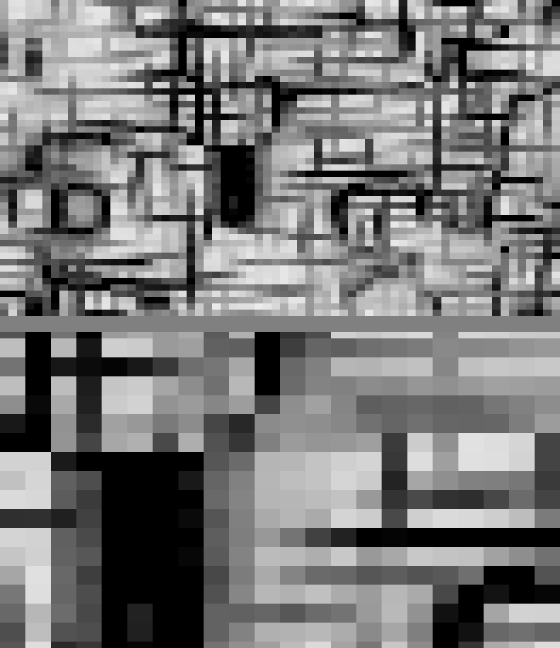
Top: the whole. Bottom: its middle third, enlarged.
Give the GLSL for this texture, as a Shadertoy shader.

```glsl
// A woven grey mosaic: flat cells crossed by dark runs that turn square corners.
// Row and column noise gives straight runs, stepped contours of a smooth noise
// link them into paths; clouds and grain shift the level before a tone curve.

const vec2 GRID = vec2(66.0, 50.0);      // columns and rows on the canvas
const vec2 RUN_LENGTH = vec2(8.0, 7.0);  // cells between streak knots
const vec2 PATH_SCALE = vec2(9.0, 8.0);  // cells between contour knots
const float STREAK_LIFT = 0.08;
const float PATH_STEEPNESS = 4.5;
const float BLACK_POINT = 0.045;
const float TONE_RATE = 3.3;
const float WHITE_LEVEL = 0.96;
const int SAMPLES = 3;                   // per axis, smooths cell edges

float hash(vec2 p) {
    return fract(sin(dot(p, vec2(127.1, 311.7))) * 43758.5453);
}

// Smooth 2D value noise
float valueNoise(vec2 p) {
    vec2 i = floor(p);
    vec2 f = fract(p);
    f = f * f * (3.0 - 2.0 * f);
    float low = mix(hash(i), hash(i + vec2(1.0, 0.0)), f.x);
    float high = mix(hash(i + vec2(0.0, 1.0)), hash(i + vec2(1.0, 1.0)), f.x);
    return mix(low, high, f.y);
}

// 1D noise along one row or column, with its own random phase
float streak(float along, float line, float runLength, float seed) {
    float x = along / runLength + hash(vec2(line, seed));
    float knot = floor(x);
    float blend = smoothstep(0.15, 0.85, fract(x));
    float start = hash(vec2(knot + seed, line));
    float end = hash(vec2(knot + 1.0 + seed, line));
    return mix(start, end, blend);
}

// Distance from a noise contour; shared row and column shifts square it off
float steppedPath(vec2 cell, vec2 scale, float seed) {
    vec2 shift = vec2(hash(vec2(cell.x, seed)), hash(vec2(seed, cell.y))) - 0.5;
    return abs(valueNoise((cell + 2.0 * shift) / scale + seed) - 0.5);
}

// Compresses the lights and clips the deepest runs to black
float toneCurve(float level) {
    return WHITE_LEVEL * (1.0 - exp(-TONE_RATE * max(level - BLACK_POINT, 0.0)));
}

float cellTone(vec2 cell) {
    float across = streak(cell.x, cell.y, RUN_LENGTH.x, 17.0);
    float upward = streak(cell.y, cell.x, RUN_LENGTH.y, 83.0);
    float path = PATH_STEEPNESS * steppedPath(cell, PATH_SCALE, 61.0);
    float weave = min(min(across, upward) + STREAK_LIFT, path);
    float cloud = valueNoise(cell / vec2(11.0, 9.0) + 40.0) - 0.5;
    float grain = hash(cell + 205.0) - 0.5;
    return toneCurve(weave + 0.28 * cloud + 0.05 * grain);
}

void mainImage(out vec4 fragColor, in vec2 fragCoord) {
    // Average sub-pixel samples so cell edges stay clean at any size
    float tone = 0.0;
    for (int j = 0; j < SAMPLES; j++) {
        for (int i = 0; i < SAMPLES; i++) {
            vec2 offset = (vec2(i, j) + 0.5) / float(SAMPLES) - 0.5;
            vec2 uv = (fragCoord + offset) / iResolution.xy;
            tone += cellTone(floor(uv * GRID));
        }
    }
    fragColor = vec4(vec3(tone / float(SAMPLES * SAMPLES)), 1.0);
}
```
